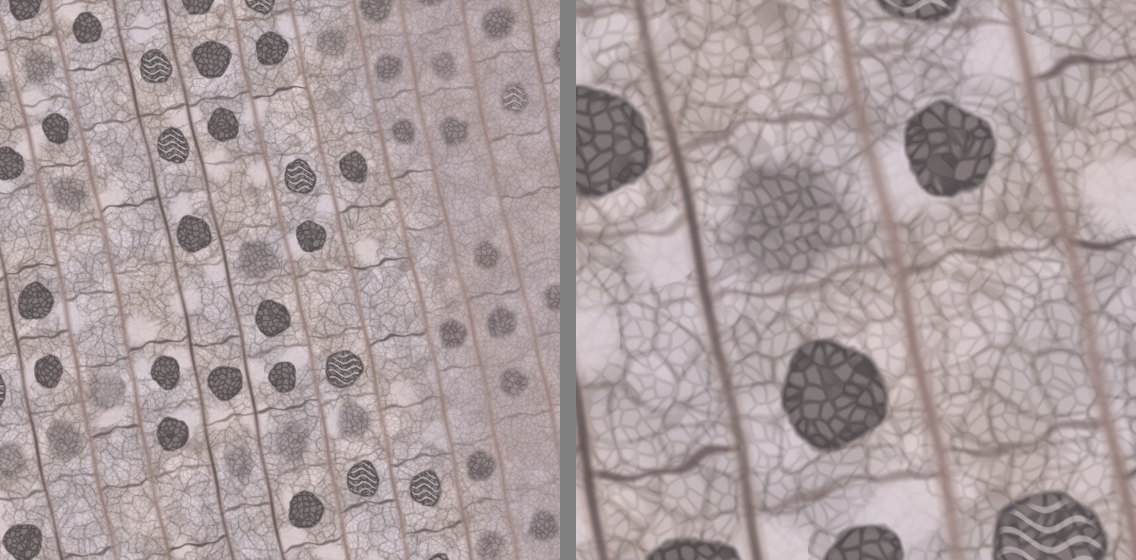
Left, the full canvas; right, a detail of the centre.
This texture is drawn by a Shadertoy shader. Its source:

```glsl
const float TILT = 0.21;          // lean of the cell files, radians
const float FILE_WIDTH = 0.102;
const float CELL_LENGTH = 0.125;
const float WALL_JITTER = 0.28;
const float SOFTNESS = 0.0024;
const float NUCLEUS_RADIUS = 0.034;
const vec3 SHADE = vec3(0.58, 0.53, 0.52);
const vec3 PALE = vec3(0.87, 0.82, 0.84);
const vec3 MAUVE = vec3(0.70, 0.62, 0.64);
const vec3 TAN_WALL = vec3(0.57, 0.48, 0.46);
const vec3 DARK_WALL = vec3(0.36, 0.31, 0.31);
const vec3 CHROMATIN = vec3(0.32, 0.29, 0.30);
const vec3 NUCLEOPLASM = vec3(0.50, 0.46, 0.46);

vec2 hash2(vec2 p) {
    vec3 q = fract(p.xyx * vec3(0.1031, 0.1030, 0.0973));
    q += dot(q, q.yzx + 33.33);
    return fract((q.xx + q.yz) * q.zy);
}

// Nearest distance, second distance and a random value per grain
vec3 cellular(vec2 p) {
    vec2 base = floor(p), f = fract(p);
    vec3 best = vec3(8.0, 8.0, 0.0);
    for (int j = -1; j <= 1; j++)
    for (int i = -1; i <= 1; i++) {
        vec2 o = vec2(i, j), h = hash2(base + o);
        float d = length(o + h - f);
        if (d < best.x) best = vec3(d, best.x, h.x);
        else best.y = min(best.y, d);
    }
    return best;
}

float wallAt(float id, float seed) {
    return id + WALL_JITTER * (hash2(vec2(id, seed)).x - 0.5);
}

// Index, lower wall and upper wall of the interval holding p
vec3 interval(float p, float seed) {
    float id = floor(p);
    if (p < wallAt(id, seed)) id -= 1.0;
    else if (p >= wallAt(id + 1.0, seed)) id += 1.0;
    return vec3(id, wallAt(id, seed), wallAt(id + 1.0, seed));
}

float stroke(float dist, float halfWidth) {
    return 1.0 - smoothstep(halfWidth - SOFTNESS, halfWidth + SOFTNESS, dist);
}

// Granular cytoplasm: fibre webs of two sizes broken by clear patches
vec3 cytoplasm(vec2 p, float fade, vec3 fine) {
    vec2 bend = 0.006 * sin(p.yx * vec2(61.0, 53.0) + 2.0 * sin(p * 37.0));
    vec3 web = cellular((p + bend) * 44.0);
    vec3 patches = cellular((p + bend) * 15.0 + 7.0);
    float threads = smoothstep(0.0, 0.28, web.y - web.x);
    float specks = smoothstep(0.0, 0.4, fine.y - fine.x);
    float clear = smoothstep(0.5, 0.2, patches.x);
    float tone = -0.1 + mix(0.36, 0.2, fade) * threads + 0.27 * specks
               + 0.22 * clear + 0.2 * web.z + 0.12 * (fine.z - 0.5);
    tone = mix(tone, 0.93, 0.8 * clear * step(0.78, patches.z) * (1.0 - fade));
    vec3 colour = mix(SHADE, PALE, clamp(tone, -0.15, 1.0));
    float warmth = sin(p.x * 23.0 + 2.0 * sin(p.y * 17.0));
    colour += vec3(0.008, 0.0, -0.012) * warmth;
    return mix(colour, MAUVE, 0.36 * fade);
}

void mainImage(out vec4 fragColor, in vec2 fragCoord) {
    vec2 uv = fragCoord / iResolution.y;
    float c = cos(TILT), s = sin(TILT);
    vec2 p = vec2(c * uv.x + s * uv.y, c * uv.y - s * uv.x);
    p.x += 0.005 * sin(p.y * 7.0 + p.x * 4.0) + 0.0012 * sin(p.y * 43.0 + p.x * 20.0);
    float fade = smoothstep(0.72, 0.94, p.x + 0.03 * sin(p.y * 11.0));

    // Files of cells, each with its own staggered cross walls
    vec3 column = interval(p.x / FILE_WIDTH, 3.0);
    vec2 columnHash = hash2(vec2(column.x, 19.0));
    float cellLength = CELL_LENGTH * mix(0.85, 1.15, columnHash.y);
    float ripple = 0.0035 * sin(p.x * 74.0 + column.x * 2.3 + p.y * 31.0)
                 + 0.0016 * sin(p.x * 190.0 + p.y * 67.0);
    float along = (p.y + ripple) / cellLength + columnHash.x;
    vec3 row = interval(along, column.x + 41.0);
    vec2 cellId = vec2(column.x, row.x);

    vec3 fine = cellular((uv + 0.002 * sin(uv.yx * 170.0)) * 105.0);
    vec3 colour = cytoplasm(uv, fade, fine);

    // Nucleus
    vec2 kind = hash2(cellId + 5.0), shift = hash2(cellId + 23.0) - 0.5;
    vec2 centre = vec2(0.5 * (column.y + column.z) * FILE_WIDTH,
                       (0.5 * (row.y + row.z) - columnHash.x) * cellLength);
    vec2 d = p - centre - shift * vec2(0.010, 0.022);
    d.x *= mix(0.95, 1.2, kind.y);
    float angle = atan(d.y, d.x);
    float radius = min(NUCLEUS_RADIUS, 0.4 * (column.z - column.y) * FILE_WIDTH);
    radius *= mix(0.82, 1.0, hash2(cellId + 61.0).x) * mix(1.0, 0.8, fade);
    radius *= 1.0 + 0.05 * sin(3.0 * angle + 6.0 * kind.y) + 0.03 * sin(5.0 * angle + 9.0 * kind.x);
    float edge = length(d) - radius + 0.003 * (fine.x - 0.4);
    float crisp = step(0.48, kind.x) * (1.0 - 0.75 * fade);
    float blur = mix(0.010, SOFTNESS, crisp);
    float body = 1.0 - smoothstep(-blur, blur, edge);
    float clump = 0.75 * smoothstep(0.05, 0.5, fine.y - fine.x) + 0.4 * fine.z;
    float rim = smoothstep(-0.008, -0.001, edge);
    vec3 nucleus = mix(CHROMATIN, NUCLEOPLASM, clamp(clump - 0.35 * rim, 0.0, 1.0));

    // Coiled threads in dividing nuclei
    float coil = sin(d.y * 520.0 + d.x * 180.0 + 2.5 * sin(d.x * 150.0 + 6.0 * kind.y));
    float dividing = step(0.93, kind.x) * (1.0 - rim);
    nucleus = mix(nucleus, PALE, 0.55 * dividing * smoothstep(0.2, 0.9, coil));
    float presence = step(0.2, kind.x) * mix(0.5, 0.96, crisp);
    colour = mix(colour, nucleus, body * presence);

    // Cross walls, dark and uneven
    float toLower = along - row.y, toUpper = row.z - along;
    float crossId = toLower < toUpper ? row.x : row.x + 1.0;
    float crossHash = hash2(vec2(crossId, column.x + 77.0)).x;
    float thick = 0.0022 + 0.0009 * sin(p.x * 110.0 + crossId * 4.0);
    float crossWall = stroke(min(toLower, toUpper) * cellLength, thick);
    float crossInk = mix(0.45, 0.95, crossHash) * (1.0 - 0.55 * fade);
    colour = mix(colour, mix(TAN_WALL, DARK_WALL, 0.4 + 0.6 * crossHash), crossWall * crossInk);

    // Long walls: mostly tan with a soft border, a few dark
    float x = p.x / FILE_WIDTH;
    float wallId = x - column.y < column.z - x ? column.x : column.x + 1.0;
    float wallDist = min(x - column.y, column.z - x) * FILE_WIDTH;
    float dark = smoothstep(0.58, 0.75, hash2(vec2(wallId, 91.0)).x) * (1.0 - 0.7 * fade);
    float uneven = 0.8 + 0.2 * sin(p.y * 27.0 + wallId * 3.0);
    colour = mix(colour, TAN_WALL + 0.08, 0.4 * stroke(wallDist, 0.0065));
    colour = mix(colour, mix(TAN_WALL, DARK_WALL, dark),
                 stroke(wallDist, 0.0027) * uneven * mix(0.85, 0.6, fade));

    fragColor = vec4(clamp(colour, 0.0, 1.0), 1.0);
}
```
